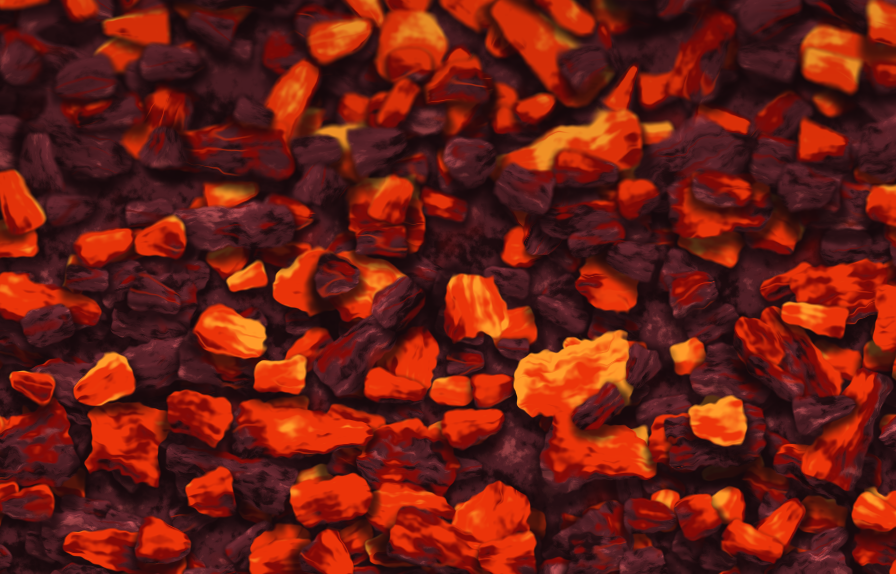
A WebGL 1 fragment shader for this texture:

```glsl
precision highp float;
uniform vec2 u_resolution;

const vec3 SHADOW = vec3(0.085, 0.032, 0.042);
const vec3 CHAR = vec3(0.12, 0.045, 0.055);
const vec3 ASH = vec3(0.31, 0.115, 0.14);
const vec3 ROSE = vec3(0.62, 0.26, 0.27);
const vec3 DEEP_RED = vec3(0.51, 0.035, 0.025);
const vec3 ORANGE = vec3(0.92, 0.20, 0.035);
const vec3 YELLOW = vec3(1.0, 0.60, 0.16);

vec2 hash2(vec2 p) {
  p = vec2(dot(p, vec2(127.1, 311.7)), dot(p, vec2(269.5, 183.3)));
  return fract(sin(p) * 43758.5453);
}

float gradientAt(vec2 cell, vec2 offset) {
  return dot(hash2(cell) * 2.0 - 1.0, offset);
}

float gnoise(vec2 p) {
  vec2 i = floor(p), f = fract(p);
  vec2 u = f * f * f * (f * (f * 6.0 - 15.0) + 10.0);
  vec2 e = vec2(1.0, 0.0);
  float low = mix(gradientAt(i, f), gradientAt(i + e, f - e), u.x);
  float high = mix(gradientAt(i + e.yx, f - e.yx), gradientAt(i + e.xx, f - e.xx), u.x);
  return 1.4 * mix(low, high, u.y);
}

float fbm(vec2 p) {
  float sum = 0.0, amp = 0.55;
  for (int i = 0; i < 4; i++) {
    sum += amp * gnoise(p);
    p = mat2(1.6, 1.2, -1.2, 1.6) * p + 7.3;
    amp *= 0.5;
  }
  return sum;
}

float roundedBox(vec2 p, vec2 extent, float radius) {
  vec2 q = abs(p) - extent + radius;
  return length(max(q, 0.0)) + min(max(q.x, q.y), 0.0) - radius;
}

// Glow colour from cold char to yellow heat
vec3 emberRamp(float t) {
  vec3 c = mix(CHAR, DEEP_RED, smoothstep(0.10, 0.34, t));
  c = mix(c, ORANGE, smoothstep(0.42, 0.60, t));
  return mix(c, YELLOW, smoothstep(0.76, 1.02, t));
}

vec3 ashColor(vec2 p, float detail) {
  float g = fbm(p * 13.0) + 0.7 * detail * fbm(p * 55.0);
  vec3 c = mix(CHAR, ASH, smoothstep(-0.38, 0.06, g));
  return mix(c, ROSE, 0.85 * smoothstep(0.14, 0.55, g));
}

// One coal with its shadow, painted over what lies below
void paintCoal(inout vec3 color, vec2 p, vec2 center, vec2 extent, vec2 seed, float blur, float detail) {
  vec2 kind = hash2(seed + 3.7), shape = hash2(seed + 9.1);
  float angle = (kind.x - 0.5) * mix(0.9, 3.0, step(0.68, kind.y));
  vec2 q = p - center;
  if (length(q) > length(extent) + 0.06) return;
  q = mat2(cos(angle), -sin(angle), sin(angle), cos(angle)) * q;
  q += 0.32 * extent.y * vec2(gnoise(p * 17.0 + seed), gnoise(p * 17.0 - seed));
  q += 0.12 * extent.y * detail * vec2(gnoise(p * 60.0 + seed), gnoise(p * 60.0 - seed));
  q.y /= 1.0 + (shape.x - 0.5) * 0.9 * clamp(q.x / extent.x, -1.0, 1.0);
  float d = roundedBox(q, extent, extent.y * mix(0.35, 0.95, shape.y));
  float shade = 1.0 - smoothstep(-0.004, 0.017, d + 0.3 * q.y);
  color = mix(color, SHADOW, 0.72 * shade);
  if (d > blur) return;

  float rim = 1.0 - smoothstep(0.0, 0.45, -d / extent.y);
  float grain = gnoise(q * vec2(16.0, 85.0) + seed * 5.0);
  float heat = mix(-0.22, 0.88, hash2(seed + 21.3).x) + 0.22 * gnoise(p * 2.3 + 4.0);
  float temp = heat + 0.80 * fbm(p * 11.0 + seed * 3.0) + 0.24 * grain * detail;
  temp += 0.17 * q.y / extent.y + rim * mix(-0.30, 0.24, shape.x);
  vec3 ash = ashColor(q * vec2(0.7, 1.4) + seed, detail);
  ash *= 1.08 + 0.22 * q.y / extent.y + 0.5 * grain * detail;
  vec3 surface = mix(ash, emberRamp(temp), smoothstep(0.18, 0.40, temp));

  // Burning seams along the coal
  float seam = abs(gnoise(q * vec2(6.0, 28.0) + seed * 2.0));
  seam = (1.0 - smoothstep(0.0, 0.09, seam)) * smoothstep(0.0, 0.3, gnoise(p * 9.0 - seed));
  surface = mix(surface, emberRamp(0.38 + 0.6 * heat), 0.6 * seam);
  color = mix(color, surface, smoothstep(blur, -blur, d));
}

// Jittered grid of coals, nearer rows over farther ones
void paintLayer(inout vec3 color, vec2 p, float scale, float stretch, float share, float salt, float blur, float detail) {
  vec2 pitch = scale * vec2(1.25 * stretch, 0.9);
  vec2 home = floor(p / pitch);
  for (int j = 0; j < 3; j++) {
    for (int i = 0; i < 3; i++) {
      vec2 cell = home + vec2(float(i) - 1.0, 1.0 - float(j));
      vec2 seed = cell + salt;
      vec2 center = (cell + 0.15 + 0.7 * hash2(seed)) * pitch;
      vec2 extent = scale * mix(vec2(0.36 * stretch, 0.23), vec2(0.72 * stretch, 0.46), hash2(seed + 5.3));
      if (hash2(seed + 13.9).y < share) paintCoal(color, p, center, extent, seed, blur, detail);
    }
  }
}

void main() {
  vec2 p = gl_FragCoord.xy / u_resolution.y;
  float far = smoothstep(0.4, 1.0, p.y);
  float blur = mix(0.0026, 0.0075, far);
  float detail = 1.0 - 0.65 * far;

  // Ash bed, then coals from the bottom of the heap upward
  vec3 color = ashColor(p, detail);
  color = mix(color, DEEP_RED, 0.5 * smoothstep(0.05, 0.4, fbm(p * 6.0)));
  paintLayer(color, p, 0.075, 1.0, 0.85, 11.0, blur, detail);
  paintLayer(color, p, 0.150, 1.0, 0.75, 37.0, blur, detail);
  paintLayer(color, p, 0.120, 1.5, 0.28, 71.0, blur, detail);
  paintLayer(color, p, 0.085, 1.0, 0.38, 53.0, blur, detail);

  // Distant coals sink into the dark
  color *= 1.0 - 0.1 * far;
  gl_FragColor = vec4(color, 1.0);
}
```
